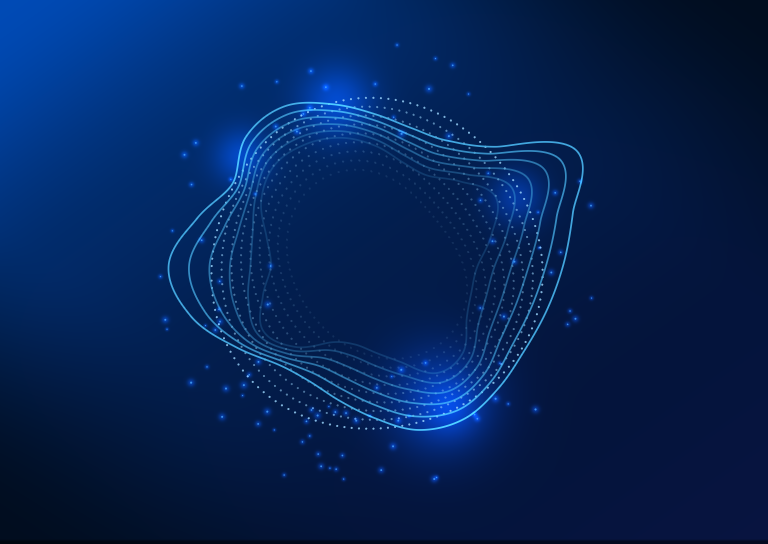
This background is drawn by a Shadertoy shader. Its source:

```glsl
const float TAU = 6.2831853;

// Radii of the outer and inner wave, one every 15 degrees
const float OUTER[24] = float[24](
    .345, .376, .426, .310, .266, .262, .279, .308, .338, .336, .303, .339,
    .380, .352, .297, .255, .244, .256, .280, .312, .325, .319, .315, .325);
const float INNER[24] = float[24](
    .188, .221, .255, .220, .192, .197, .221, .244, .258, .262, .242, .207,
    .192, .214, .238, .210, .162, .149, .159, .183, .227, .227, .194, .183);

vec2 knot(int i) {
    int k = (i + 24) % 24;
    return vec2(OUTER[k], INNER[k]);
}

// Smooth closed spline through the radii
vec2 waveRadii(float angle) {
    float s = mod(angle / TAU, 1.0) * 24.0;
    int i = int(floor(s));
    float f = fract(s);
    vec2 a = knot(i - 1), b = knot(i), c = knot(i + 1), d = knot(i + 2);
    return b + 0.5 * f * (c - a + f * (2.0 * a - 5.0 * b + 4.0 * c - d
         + f * (3.0 * (b - c) + d - a)));
}

float hash(float n) {
    return fract(sin(n * 127.1 + 4.7) * 43758.55);
}

float coverage(float dist, float halfWidth) {
    return clamp((halfWidth - dist) * iResolution.y + 0.5, 0.0, 1.0);
}

vec3 backdrop(vec2 uv) {
    float along = (uv.x + 1.0 - uv.y) * 0.5;
    float across = abs(uv.x - 1.0 + uv.y);
    vec3 col = mix(vec3(0.0, .29, .71), vec3(.005, .175, .43), smoothstep(0.0, .27, along));
    col = mix(col, vec3(.01, .115, .30), smoothstep(.2, .5, along));
    col = mix(col, vec3(.015, .08, .235), smoothstep(.45, .75, along));
    col = mix(col, vec3(.03, .08, .25), smoothstep(.75, 1.0, along));
    col = mix(col, vec3(.003, .05, .12), smoothstep(.4, 1.0, across));
    return col * mix(0.5, 1.0, smoothstep(.004, .01, uv.y));
}

float glow(vec2 q, vec2 center, float size) {
    vec2 d = (q - center) / size;
    return exp(-dot(d, d));
}

void mainImage(out vec4 fragColor, in vec2 fragCoord) {
    vec2 q = fragCoord / iResolution.y - vec2(.5 * iResolution.x / iResolution.y - .016, .511);
    float r = length(q);
    float angle = atan(q.y, q.x);
    vec3 col = backdrop(fragCoord / iResolution.xy);

    // Soft blue lights
    float light = .5 * glow(q, vec2(-.07, .30), .065)
                + .45 * glow(q, vec2(-.245, .20), .05)
                + .4 * glow(q, vec2(.26, .125), .05)
                + .5 * glow(q, vec2(.12, -.25), .10)
                + .3 * glow(q, vec2(.14, -.26), .05);
    col += vec3(.01, .28, .85) * light;

    // Dotted rings, smaller ones fainter and more stretched
    for (int i = 0; i < 9; i++) {
        float k = float(i) / 8.0;
        float base = mix(.304, .165, k);
        float ring = base * (1.0 + .13 * k * cos(2.0 * angle - 4.5)
                   + .02 * cos(3.0 * angle + 1.0));
        float count = floor(base * TAU / .0135);
        float cell = (fract(angle / TAU * count + .5 * float(i)) - .5) * TAU / count * r;
        float dotMask = coverage(length(vec2(cell, r - ring)), .0019);
        col = mix(col, vec3(.62, .85, 1.0), dotMask * mix(.8, .1, sqrt(k)));
    }

    // Nested wavy lines
    vec2 radii = waveRadii(angle);
    vec2 slopes = (waveRadii(angle + .01) - radii) / .01;
    for (int i = 0; i < 6; i++) {
        float k = float(i) / 5.0;
        float radius = mix(radii.x, radii.y, k);
        float slope = mix(slopes.x, slopes.y, k) / radius;
        float dist = abs(r - radius) * inversesqrt(1.0 + slope * slope);
        vec3 tint = mix(vec3(.27, .68, .90), vec3(.2, .5, .72), k);
        tint += vec3(.1, .3, .3) * min(light, .6);
        col = mix(col, tint, coverage(dist, .0016) * mix(.95, .28, k));
    }

    // Scattered sparks around the rings
    for (int i = 0; i < 95; i++) {
        float n = float(i);
        float a = TAU * hash(n);
        float spread = mix(.14, .42, sqrt(hash(n + 131.0)));
        float size = mix(.0012, .0027, hash(n + 277.0));
        float d = length(q - spread * vec2(cos(a), sin(a)));
        col += vec3(.03, .25, .7) * .55 * exp(-d * d / (size * size * 7.0));
        col = mix(col, vec3(.3, .68, 1.0), .75 * coverage(d, size * .7));
    }

    fragColor = vec4(clamp(col, 0.0, 1.0), 1.0);
}
```
